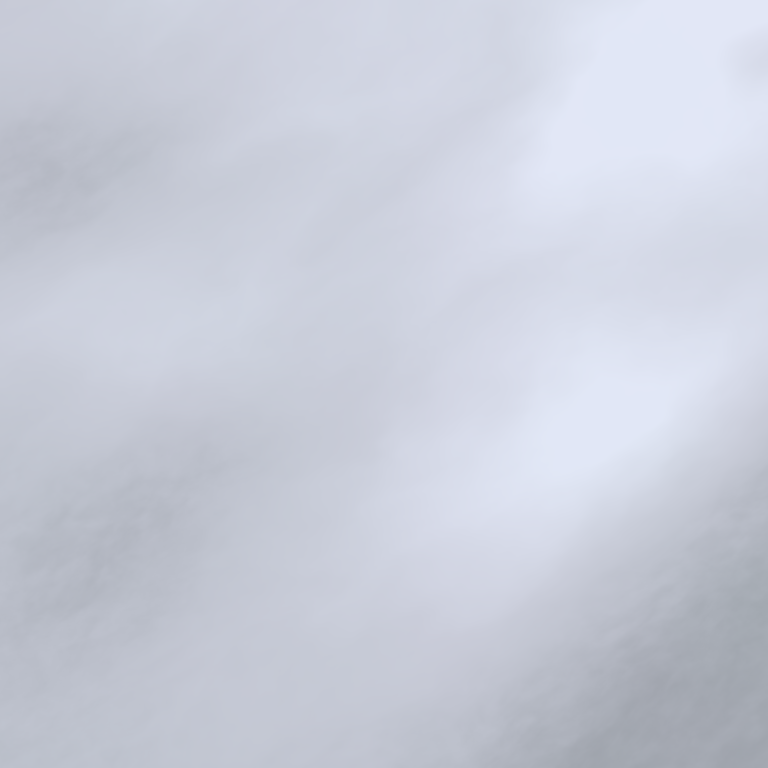
Give the GLSL for this texture, as a three.js fragment shader.

```glsl
#define SHADOW vec3(0.620, 0.640, 0.672)
#define MIDTONE vec3(0.785, 0.799, 0.847)
#define LIGHT vec3(0.885, 0.906, 0.965)
#define WIND_ANGLE 0.55
#define CONTRAST 1.28
#define WARP 0.11
#define STREAKS 0.055
#define WISPS 0.016
#define FEATHER 0.036
#define TINT 0.010

varying vec2 vUv;

float hash(vec2 p) {
  return fract(sin(dot(p, vec2(127.1, 311.7))) * 43758.5453);
}

float noise(vec2 p) {
  vec2 i = floor(p);
  vec2 f = fract(p);
  f = f * f * f * (f * (f * 6.0 - 15.0) + 10.0);
  return mix(mix(hash(i), hash(i + vec2(1.0, 0.0)), f.x),
             mix(hash(i + vec2(0.0, 1.0)), hash(i + 1.0), f.x), f.y);
}

mat2 rotation(float a) {
  float c = cos(a);
  float s = sin(a);
  return mat2(c, -s, s, c);
}

// Layered noise centred on zero
float fbm(vec2 p) {
  float sum = 0.0;
  float amplitude = 0.5;
  for (int i = 0; i < 5; i++) {
    sum += amplitude * (noise(p) - 0.5);
    p = rotation(0.6) * p * 2.03 + 17.3;
    amplitude *= 0.5;
  }
  return sum;
}

// Soft elliptical puff, long axis turned by angle
float puff(vec2 p, vec2 center, vec2 radii, float angle) {
  vec2 q = rotation(angle) * (p - center) / radii;
  return exp(-dot(q, q));
}

// Broad light and shade of the cloud bank
float cloudTone(vec2 p) {
  float tone = 0.745 + 0.06 * p.x + 0.04 * p.y;
  tone += 0.030 * puff(p, vec2(0.15, 0.56), vec2(0.28, 0.10), 0.1);
  tone += 0.060 * puff(p, vec2(0.76, 0.47), vec2(0.27, 0.11), 0.55);
  tone += 0.050 * puff(p, vec2(0.84, 0.84), vec2(0.30, 0.13), 0.8);
  tone -= 0.050 * puff(p, vec2(0.08, 0.80), vec2(0.18, 0.13), 0.3);
  tone -= 0.035 * puff(p, vec2(0.17, 0.27), vec2(0.18, 0.11), 0.5);
  tone -= 0.050 * puff(p, vec2(1.01, 0.93), vec2(0.07, 0.05), 0.4);
  tone -= 0.035 * puff(p, vec2(0.94, 0.66), vec2(0.20, 0.07), 0.5);
  float slope = dot(p - vec2(0.75, 0.22), vec2(0.74, -0.67));
  return tone - 0.135 * smoothstep(-0.12, 0.20, slope);
}

void main() {
  // Drifting outlines
  vec2 wind = rotation(WIND_ANGLE) * vUv;
  vec2 warp = vec2(fbm(wind * vec2(3.5, 6.0)), fbm(wind * vec2(3.5, 6.0) + 41.0));
  float tone = cloudTone(vUv + WARP * warp);
  tone = 0.785 + CONTRAST * (tone - 0.788);

  // Streaks and wisps along the wind, fine feathering in the shade
  tone += STREAKS * fbm(wind * vec2(2.2, 5.5) + warp + 7.0);
  tone += WISPS * fbm(wind * vec2(9.0, 17.0) + 2.0 * warp + 29.0);
  float shade = 1.0 - smoothstep(0.70, 0.78, tone);
  tone += FEATHER * (0.12 + shade) * fbm(wind * vec2(40.0, 64.0) + 3.0 * warp);

  // Tone to colour, with a slight drift of hue
  float low = smoothstep(0.0, 1.0, (tone - 0.620) / 0.165);
  low = mix(clamp((tone - 0.620) / 0.165, 0.0, 1.0), low, 0.2);
  float high = clamp((tone - 0.785) / 0.10, 0.0, 1.0);
  vec3 color = mix(mix(SHADOW, MIDTONE, low), LIGHT, high);
  color += TINT * fbm(vUv * 5.0 + 23.0) * vec3(1.0, -0.4, 0.6);

  gl_FragColor = vec4(color, 1.0);
}
```
